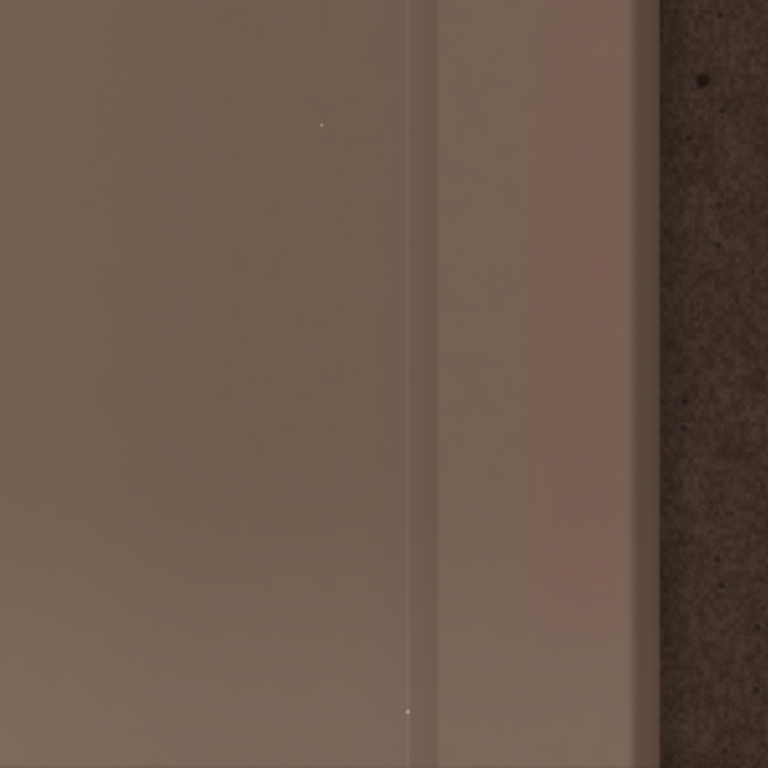
Give the GLSL for this texture, as a Shadertoy shader.

```glsl
// A smooth brown panel with a shallow groove, a raised rail and a shaded lip,
// standing beside a dark, rough strip. Soft vertical edges divide the bands;
// gradients tint them and layered value noise gives the strip its grain.

float hash(vec2 p) {
    vec3 q = fract(p.xyx * vec3(0.1031, 0.1030, 0.0973));
    q += dot(q, q.yzx + 33.33);
    return fract((q.x + q.y) * q.z);
}

float valueNoise(vec2 p) {
    vec2 cell = floor(p), f = fract(p);
    f = f * f * (3.0 - 2.0 * f);
    float low = mix(hash(cell), hash(cell + vec2(1, 0)), f.x);
    float high = mix(hash(cell + vec2(0, 1)), hash(cell + vec2(1, 1)), f.x);
    return mix(low, high, f.y);
}

float fractalNoise(vec2 p) {
    float sum = 0.0, weight = 0.5;
    for (int i = 0; i < 4; i++) {
        sum += weight * valueNoise(p);
        p = mat2(1.6, 1.2, -1.2, 1.6) * p + 17.3;
        weight *= 0.55;
    }
    return sum;
}

// Soft step across a vertical boundary
float edge(float x, float at, float halfWidth) {
    return smoothstep(at - halfWidth, at + halfWidth, x);
}

// Soft round spot
float spot(vec2 p, vec2 center, float radius) {
    return 1.0 - smoothstep(radius * 0.35, radius, length(p - center));
}

vec3 roughStrip(vec2 uv) {
    float grain = fractalNoise(uv * vec2(150.0, 130.0)) - 0.5;
    float blotch = valueNoise(uv * 22.0 + 5.0) - 0.5;
    vec3 color = vec3(0.238, 0.178, 0.148) + 0.105 * grain + 0.025 * blotch;
    color *= mix(0.82, 1.0, smoothstep(0.858, 0.91, uv.x));

    // Sparse dark pits, one candidate in each cell
    vec2 cell = floor(uv * 24.0);
    vec2 offset = 0.3 + 0.4 * vec2(hash(cell + 3.1), hash(cell + 8.7));
    float pit = spot(fract(uv * 24.0), offset, 0.15) * step(0.78, hash(cell));
    color *= 1.0 - 0.3 * pit;
    return mix(color, vec3(0.115, 0.075, 0.06), 0.9 * spot(uv, vec2(0.915, 0.895), 0.013));
}

void mainImage(out vec4 fragColor, in vec2 fragCoord) {
    vec2 uv = fragCoord / iResolution.xy;
    float soft = 0.8 / iResolution.x;

    // Wide panel, lighter toward its foot
    float foot = 1.0 - smoothstep(0.0, 0.42, uv.y);
    vec3 color = mix(vec3(0.446, 0.366, 0.311), vec3(0.482, 0.401, 0.348), foot);
    color += vec3(0.012, 0.010, 0.009) * (1.0 - smoothstep(0.0, 0.3, uv.x));
    color += vec3(0.0, -0.006, 0.001) * edge(uv.x, 0.49, 0.05);

    // Groove with a fine bright seam on its left
    vec3 groove = mix(vec3(0.431, 0.348, 0.303), vec3(0.460, 0.375, 0.328), foot);
    groove -= 0.012 * smoothstep(0.545, 0.569, uv.x);
    color = mix(color, groove, edge(uv.x, 0.534, 0.003));
    color += 0.024 * (1.0 - smoothstep(0.0005, 0.002, abs(uv.x - 0.531)));

    // Rail with a broad reddish cast
    vec3 rail = mix(vec3(0.461, 0.380, 0.325), vec3(0.486, 0.403, 0.351), foot);
    float redBand = edge(uv.x, 0.70, 0.035) * (1.0 - edge(uv.x, 0.808, 0.018));
    redBand *= smoothstep(0.13, 0.27, uv.y) * mix(1.0, 0.45, smoothstep(0.65, 1.0, uv.y));
    redBand *= 0.75 + 0.4 * valueNoise(uv * vec2(18.0, 9.0));
    rail += vec3(0.014, -0.012, -0.003) * redBand;
    color = mix(color, rail, edge(uv.x, 0.570, 0.003));

    // Rounded shoulder falling into the shaded lip
    vec3 lip = mix(vec3(0.350, 0.273, 0.232), vec3(0.372, 0.292, 0.252), foot);
    lip *= 1.0 - 0.08 * edge(uv.x, 0.853, 0.008);
    color = mix(color, lip, edge(uv.x, 0.824, 0.010));

    // Faint mottling and two pale specks on the smooth surfaces
    color += 0.006 * (fractalNoise(uv * 45.0) - 0.5);
    color += 0.13 * spot(uv, vec2(0.419, 0.837), 0.0035);
    color += 0.16 * spot(uv, vec2(0.531, 0.073), 0.0045);
    color *= 1.0 - 0.06 * (1.0 - smoothstep(0.0, 0.006, uv.y));

    color = mix(color, roughStrip(uv), edge(uv.x, 0.859, 0.0015 + soft));
    fragColor = vec4(color, 1.0);
}
```
